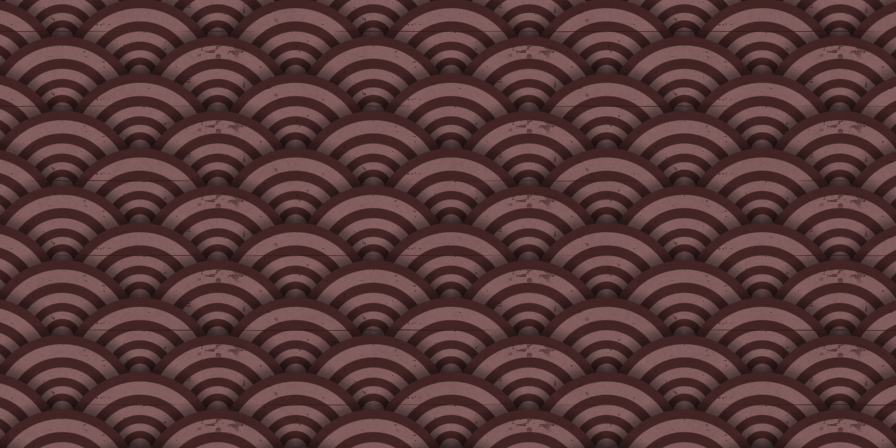
Reproduce this pattern procedurally as a WebGL 2 fragment shader.

```glsl
#version 300 es
precision highp float;
// Overlapping fish-scale waves: staggered rows of ringed discs, painted from
// back to front so each lower row covers and shades the one behind it.
// Grain, stains and thin horizontal cracks are laid over the result.

uniform vec2 u_resolution;
out vec4 fragColor;

const float SPACING = 0.3472;        // distance between neighbours in a row
const float RADIUS = 0.5 * SPACING;
const float ROWS = 12.0;             // rows per canvas height

float hash(vec2 p) {
    return fract(sin(dot(p, vec2(127.1, 311.7))) * 43758.5453);
}

float noise(vec2 p) {
    vec2 i = floor(p), f = fract(p);
    f = f * f * (3.0 - 2.0 * f);
    return mix(mix(hash(i), hash(i + vec2(1, 0)), f.x),
               mix(hash(i + vec2(0, 1)), hash(i + vec2(1, 1)), f.x), f.y);
}

float fbm(vec2 p) {
    return 0.55 * noise(p) + 0.3 * noise(p * 2.1 + 7.3) + 0.15 * noise(p * 4.3 + 3.1);
}

// Concentric bands of one disc; d is the distance from its centre in radii
vec3 ringColor(float d, float blur) {
    vec4 outer = vec4(0.88, 0.58, 0.34, 0.15);
    vec4 inner = vec4(0.71, 0.45, 0.245, -0.1);
    vec4 band = smoothstep(inner - blur, inner + blur, vec4(d))
              - smoothstep(outer - blur, outer + blur, vec4(d));
    return mix(vec3(0.26, 0.14, 0.14), vec3(0.505, 0.363, 0.363), dot(band, vec4(1)));
}

vec3 scales(vec2 p) {
    float blur = 0.9 / (RADIUS * u_resolution.y);
    vec2 origin = vec2(0.1389, 0.079);
    float nearestRow = floor((p.y - origin.y) * ROWS);
    vec3 color = vec3(0.26, 0.14, 0.14);
    for (int i = 1; i >= -3; i--) {
        float row = nearestRow + float(i);
        vec2 q = p - origin - vec2(0.5 * SPACING * row, row / ROWS);
        q.x -= SPACING * floor(q.x / SPACING + 0.5);
        float d = length(q) / RADIUS;
        // Soft shadow outside the rim, then the disc itself
        color *= 1.0 - 0.4 * (1.0 - smoothstep(0.98, 1.22, d));
        color = mix(color, ringColor(d, blur), 1.0 - smoothstep(1.0 - blur, 1.0 + blur, d));
    }
    return color;
}

// Stains and cracks repeat every two scales across and two rows up
float wear(vec2 p) {
    vec2 tile = vec2(2.0 * SPACING, 2.0 / ROWS);
    vec2 q = (fract((p - vec2(1.1806, 0.219)) / tile + 0.5) - 0.5) * tile;

    float patchMask = 1.0 - smoothstep(0.3, 1.0, length(q / vec2(0.085, 0.026)));
    float stain = patchMask * smoothstep(0.5, 0.68, fbm(q * vec2(75, 110) + 40.0));
    float specks = smoothstep(0.76, 0.86, fbm(q * 85.0 + 90.0));

    float crackY = 0.044 + 0.0015 * (noise(vec2(q.x * 25.0, 5.0)) - 0.5);
    float crack = 1.0 - smoothstep(0.0006, 0.0022, abs(q.y - crackY));
    crack *= smoothstep(0.3, 0.65, noise(vec2(p.x * 6.0, floor(p.y * 6.0) + 0.5)));

    return clamp(0.5 * stain + 0.4 * specks + 0.5 * crack, 0.0, 0.7);
}

void main() {
    vec2 p = gl_FragCoord.xy / u_resolution.y;
    vec3 color = scales(p);

    // Fine grain over faint cloudy variation
    color *= 1.0 + 0.06 * (noise(p * 230.0) - 0.5) + 0.06 * (fbm(p * 14.0) - 0.5);
    color = mix(color, vec3(0.17, 0.08, 0.08), wear(p));

    fragColor = vec4(color, 1.0);
}
```
